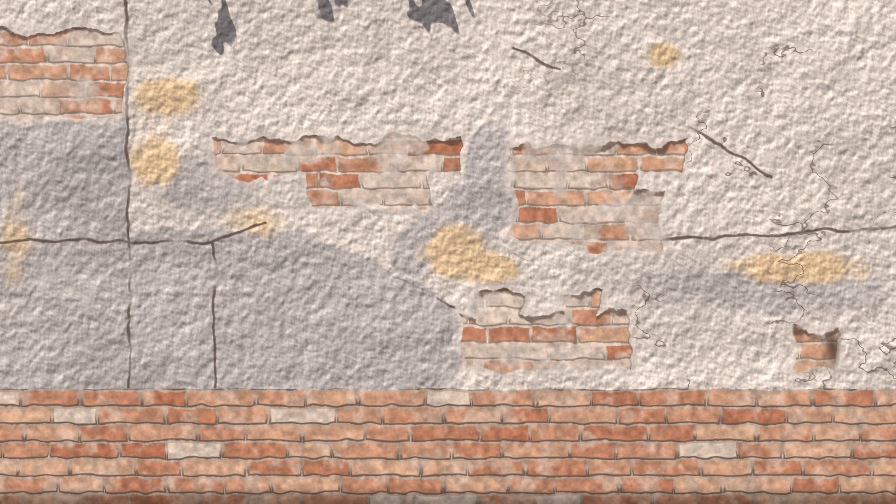
This texture is drawn by a WebGL 1 fragment shader. Its source:

```glsl
precision highp float;
// Sunlit weathered plaster wall with broken patches over courses of old bricks.
uniform vec2 u_resolution;
#define BASE_TOP 0.227
#define BASE_PITCH 0.0345
#define PATCH_PITCH 0.0338
#define ROUGHNESS 0.05
#define RELIEF 1.15
#define PLASTER vec3(0.835, 0.775, 0.733)
#define CEMENT vec3(0.705, 0.662, 0.645)
#define OCHRE vec3(0.865, 0.715, 0.53)
#define SHADE vec3(0.30, 0.23, 0.20)

float hash(vec2 p) {
  vec3 q = fract(p.xyx * 0.1031);
  q += dot(q, q.yzx + 33.33);
  return fract((q.x + q.y) * q.z);
}
float noise(vec2 p) {
  vec2 i = floor(p), f = fract(p), e = vec2(1, 0);
  f = f * f * (3.0 - 2.0 * f);
  return mix(mix(hash(i), hash(i + e), f.x), mix(hash(i + e.yx), hash(i + 1.0), f.x), f.y);
}
float fbm(vec2 p) {
  float sum = 0.0, amp = 0.5;
  for (int i = 0; i < 5; i++) {
    sum += amp * noise(p);
    p = mat2(1.6, 1.2, -1.2, 1.6) * p + 7.3;
    amp *= 0.5;
  }
  return sum;
}
// Shapes: center and half size, or both end points
float box(vec2 p, vec4 b) {
  vec2 q = abs(p - b.xy) - b.zw;
  return length(max(q, 0.0)) + min(max(q.x, q.y), 0.0);
}
float seg(vec2 p, vec4 s) {
  vec2 d = s.zw - s.xy;
  return length(p - s.xy - d * clamp(dot(p - s.xy, d) / dot(d, d), 0.0, 1.0));
}
float blob(vec2 p, vec4 b) {
  vec2 q = (p - b.xy) / b.zw;
  return exp(-dot(q, q));
}
// Signed distance to the holes in the plaster
float holes(vec2 p) {
  float d = box(p, vec4(0.10, 0.853, 0.147, 0.085));
  d = min(d, box(p, vec4(0.671, 0.69, 0.245, 0.036)));
  d = min(d, box(p, vec4(0.727, 0.63, 0.12, 0.038)));
  d = min(d, box(p, vec4(1.14, 0.62, 0.122, 0.094)));
  d = min(d, box(p, vec4(1.256, 0.685, 0.095, 0.03)));
  d = min(d, box(p, vec4(1.244, 0.56, 0.075, 0.055)));
  d = min(d, box(p, vec4(1.08, 0.322, 0.165, 0.056)));
  d = min(d, box(p, vec4(0.99, 0.385, 0.04, 0.034)));
  d = min(d, box(p, vec4(1.155, 0.385, 0.03, 0.03)));
  return min(d, box(p, vec4(1.62, 0.305, 0.042, 0.038)));
}
vec3 bricks(vec2 p, float base, float grain) {
  vec2 size = mix(vec2(0.098, PATCH_PITCH), vec2(0.112, BASE_PITCH), base);
  p += 0.006 * (vec2(noise(p * 45.0), noise(p * 45.0 + 9.0)) - 0.5);
  float y = (p.y - mix(0.59 + 0.013 * step(p.x, 0.3), BASE_TOP, base)) / size.y, row = floor(y);
  float x = p.x / size.x + 0.5 * mod(row, 2.0) + 0.3 * hash(vec2(row, 3.0));
  x += 0.12 * sin(x * 2.4 + row * 1.7);
  vec2 id = vec2(floor(x), row) + 40.0, f = fract(vec2(x, y)) - 0.5;
  vec2 q = (abs(f) - 0.5) * size + 0.0035;
  float d = max(q.x, q.y) + 0.004 * (grain - 0.5);
  vec3 clay = mix(vec3(0.83, 0.655, 0.54), vec3(0.72, 0.455, 0.345), hash(id));
  clay = mix(clay, vec3(0.84, 0.755, 0.69), step(mix(0.47, 0.93, base), hash(id + 17.0)));
  clay = mix(clay, vec3(0.82, 0.70, 0.62), 0.7 * smoothstep(0.48, 0.66, fbm(p * 24.0 + 5.0)));
  vec3 mortar = mix(vec3(0.83, 0.75, 0.69), vec3(0.73, 0.63, 0.56), base);
  vec3 color = mix(clay, mortar, smoothstep(-0.0015, 0.0015, d)) * (0.74 + 0.52 * grain);
  float crease = smoothstep(0.0035, 0.0, abs(d - 0.001)) * smoothstep(0.15, -0.4, f.y);
  return mix(color, SHADE, crease * mix(0.45, 0.68, base));
}
void main() {
  vec2 p = gl_FragCoord.xy / u_resolution.y;
  float px = 1.0 / u_resolution.y;
  float broad = fbm(p * 5.0), mid = fbm(p * 17.0 + 3.0), grain = fbm(p * 85.0);
  vec2 rough = vec2(mid, fbm(p * 19.0 + 31.0)) - 0.48, w = p + ROUGHNESS * rough;
  // Cement repairs with a sloping right shoulder
  float d = max(box(w, vec4(0.35, 0.36, 0.555, 0.18)), w.y - 0.845 + 0.5 * w.x);
  d = min(d, box(w, vec4(0.10, 0.60, 0.155, 0.155)));
  d = min(d, seg(w, vec4(0.98, 0.70, 0.97, 0.60)) - 0.047);
  d = min(d, seg(w, vec4(0.97, 0.59, 0.83, 0.50)) - 0.06);
  float stain = blob(p, vec4(0.40, 0.62, 0.15, 0.08)) + blob(p, vec4(1.46, 0.43, 0.32, 0.065));
  float gray = max(smoothstep(0.006, -0.004, d), 0.85 * smoothstep(0.35, 0.7, stain + broad - 0.5));
  vec3 color = mix(PLASTER, CEMENT, gray) * (0.91 + 0.18 * broad);
  // Ochre remnants
  float ochre = blob(p, vec4(0.33, 0.80, 0.08, 0.06)) + blob(p, vec4(0.30, 0.67, 0.06, 0.06))
    + blob(p, vec4(0.89, 0.51, 0.08, 0.06)) + blob(p, vec4(0.98, 0.465, 0.07, 0.03))
    + blob(p, vec4(1.60, 0.47, 0.18, 0.04)) + blob(p, vec4(1.32, 0.89, 0.04, 0.03))
    + 0.6 * (blob(p, vec4(0.03, 0.5, 0.06, 0.2)) + blob(p, vec4(0.52, 0.57, 0.12, 0.06)));
  color = mix(color, OCHRE, 0.75 * smoothstep(0.40, 0.85, ochre * (0.3 + 1.5 * mid)));
  // Surface relief and cracks
  vec2 lit = p + vec2(-0.003, 0.005), c = p + 0.022 * rough;
  float slope = mid - fbm(lit * 17.0 + 3.0) + 0.65 * (grain - fbm(lit * 85.0));
  color *= 1.0 + RELIEF * slope;
  d = min(seg(c, vec4(0.252, 1.0, 0.256, 0.23)), seg(c, vec4(0.0, 0.522, 0.424, 0.518)));
  d = min(d, min(seg(c, vec4(0.424, 0.52, 0.428, 0.23)), seg(c, vec4(0.424, 0.52, 0.53, 0.56))));
  d = min(d, min(seg(c, vec4(0.76, 0.46, 0.90, 0.39)), seg(c, vec4(1.36, 0.75, 1.53, 0.65))));
  d = min(d, min(seg(c, vec4(1.02, 0.90, 1.11, 0.86)), seg(c, vec4(1.32, 0.525, 1.778, 0.55))));
  float crack = 0.72 * smoothstep(0.0018 + px, 0.0, d - 0.0015 * mid) * smoothstep(0.25, 0.5, mid);
  float ridge = smoothstep(0.014, 0.0, abs(fbm(p * vec2(9.0, 13.0) + 50.0) - 0.5));
  ridge *= 0.55 * smoothstep(0.48, 0.62, noise(p * 7.0 + 20.0)) * smoothstep(0.85, 1.25, p.x);
  color = mix(color, SHADE, max(crack, ridge));
  // Exposed bricks under the shadow of the broken rim
  float hole = holes(w), edge = p.y - BASE_TOP + 0.012 * rough.y, base = step(p.y, BASE_TOP + 0.004);
  color = mix(color, PLASTER * (0.82 + 0.4 * grain), 0.6 * smoothstep(0.025, 0.0, hole));
  vec3 wall = bricks(p, base, grain);
  float rim = smoothstep(-0.002, 0.004, holes(w + vec2(0.002, 0.009)));
  wall = mix(wall, SHADE, 0.62 * rim * (1.0 - base));
  wall = mix(wall, PLASTER * (0.78 + 0.4 * grain), 0.7 * smoothstep(0.54, 0.64, mid) * (1.0 - base));
  wall *= 1.0 - 0.35 * base * smoothstep(0.04, 0.0, p.y);
  color = mix(color, wall, smoothstep(px, -px, min(hole, edge)));
  color = mix(color, SHADE, 0.75 * blob(p, vec4(1.652, 0.31, 0.013, 0.032)));
  // Foliage shadows
  float leaf = max(blob(p, vec4(0.44, 0.95, 0.03, 0.09)), blob(p, vec4(0.66, 0.98, 0.03, 0.05)));
  leaf = max(leaf, blob(p, vec4(0.87, 0.99, 0.06, 0.055)));
  leaf = smoothstep(0.54, 0.62, leaf * 0.5 + 0.5 * noise(vec2(p.x * 70.0 + p.y * 25.0, p.y * 34.0)));
  gl_FragColor = vec4(color * mix(vec3(1), vec3(0.57, 0.58, 0.62), leaf), 1.0);
}
```
